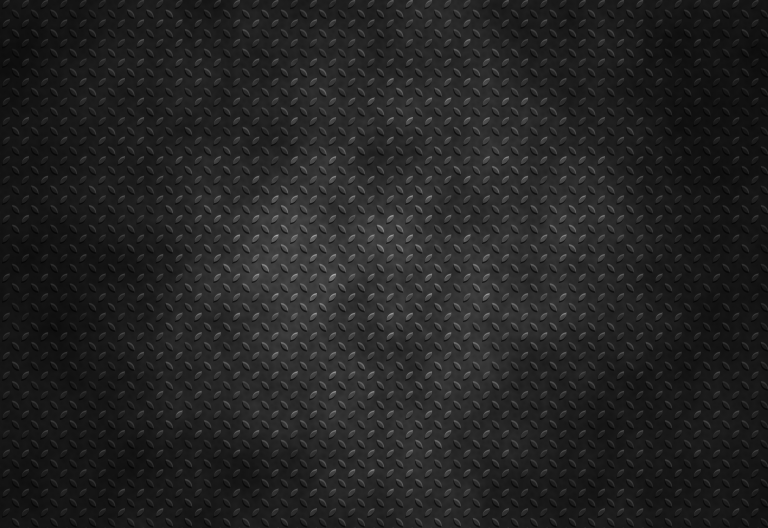
Reproduce this texture procedurally as a Shadertoy shader.

```glsl
// Dark steel tread plate: two interleaved grids of raised, leaning lugs,
// embossed by shifted masks, over metal with grime from layered sines and
// cellular pits. A periodic central glow lets the whole sheet tile.

#define LUG_COUNT vec2(40.0, 27.0)
#define LUG_PHASE vec2(0.32, 0.81)
#define LUG_HALF_SIZE vec2(0.27, 0.115)
#define PIT_COUNT vec2(120.0, 82.0)
#define EDGE_TONE 0.076
#define GLOW_TONE 0.155
#define GRIME_AMOUNT 0.17
#define PIT_AMOUNT 0.16
#define EMBOSS_SHIFT 0.085
#define LIGHT_DIR vec2(0.3, 0.95)

const float TAU = 6.2831853;

vec2 hash2(vec2 p) {
    vec3 q = fract(p.xyx * vec3(0.1031, 0.1030, 0.0973));
    q += dot(q, q.yzx + 33.33);
    return fract((q.xx + q.yz) * q.zy);
}

// Sines with whole-number frequencies in uv, each bent by the sum so far
float grime(vec2 uv) {
    float sum = 0.0, frequency = 1.6, weight = 0.5;
    for (int i = 0; i < 18; i++) {
        float angle = 2.4 * float(i) + 0.4;
        vec2 wave = round(frequency * vec2(1.45 * cos(angle), sin(angle)));
        sum += weight * sin(TAU * dot(wave, uv) + 1.9 * angle + 1.6 * sum);
        frequency *= 1.27;
        weight *= 0.87;
    }
    return sum;
}

// Distance to the nearest of a wrapping set of scattered points
float pits(vec2 uv) {
    vec2 p = uv * PIT_COUNT, cell = floor(p);
    float nearest = 2.0;
    for (int y = -1; y <= 1; y++)
    for (int x = -1; x <= 1; x++) {
        vec2 site = cell + vec2(x, y);
        nearest = min(nearest, distance(p, site + hash2(mod(site, PIT_COUNT))));
    }
    return nearest;
}

// Coverage of a lens-shaped lug in each unit cell; lean is +1 or -1
float lugMask(vec2 p, float lean, float softness) {
    vec2 q = fract(p) - 0.5;
    q.x *= lean;
    vec2 axis = normalize(vec2(0.9, 1.0));
    q = vec2(dot(q, axis), dot(q, vec2(-axis.y, axis.x)));
    float halfWidth = LUG_HALF_SIZE.y;
    float radius = dot(LUG_HALF_SIZE, LUG_HALF_SIZE) / (2.0 * halfWidth);
    float d = length(vec2(q.x, abs(q.y) + radius - halfWidth)) - radius;
    return 1.0 - smoothstep(-softness, softness, d);
}

// Face, lit rim and cast shadow of one grid of lugs, applied to a tone
float emboss(float tone, vec2 p, float lean, float faceGain, float softness) {
    float face = lugMask(p, lean, softness);
    float towardLight = lugMask(p + LIGHT_DIR * EMBOSS_SHIFT, lean, softness);
    float rim = max(face - towardLight, 0.0);
    float shadow = max(towardLight - face, 0.0);
    float wear = mix(0.7, 1.3, hash2(mod(floor(p), LUG_COUNT) + 7.0 * lean + 9.0).x);
    tone *= 1.0 + wear * faceGain * face;
    tone += wear * rim * (0.03 + 0.45 * tone);
    return tone * (1.0 - 0.6 * shadow);
}

void mainImage(out vec4 fragColor, in vec2 fragCoord) {
    vec2 uv = fragCoord / iResolution.xy;

    // Bare metal: central glow, grime and fine pits
    vec2 swell = 0.5 - 0.5 * cos(TAU * uv);
    float glow = swell.x * (0.4 + 0.6 * swell.y);
    float tone = EDGE_TONE + GLOW_TONE * glow;
    tone *= 1.0 + GRIME_AMOUNT * clamp(grime(uv), -2.0, 2.0);
    tone *= 1.0 + PIT_AMOUNT * (pits(uv) - 0.45);

    // Lugs: the second grid sits half a cell away and leans the other way
    vec2 p = uv * LUG_COUNT - LUG_PHASE + 0.5;
    float softness = 0.7 * LUG_COUNT.y / iResolution.y;
    tone = emboss(tone, p, 1.0, 0.5, softness);
    tone = emboss(tone, p + 0.5, -1.0, 0.2, softness);

    fragColor = vec4(vec3(clamp(tone, 0.0, 1.0)), 1.0);
}
```
